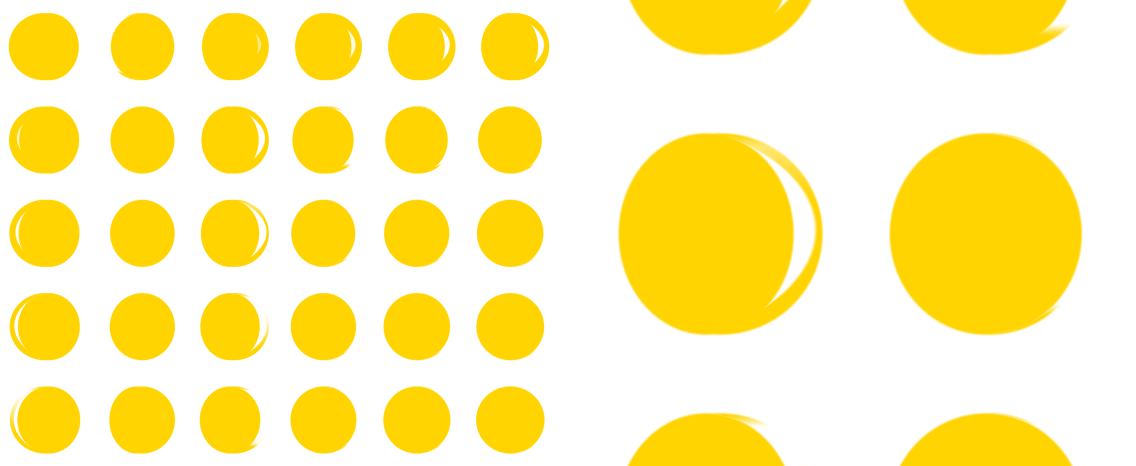
Left: the whole. Right: its middle third, enlarged.
Write a Shadertoy shader that draws this pattern.

```glsl
// A 6 x 5 grid of yellow discs on white. Each disc is a core ellipse inside a
// larger one; a crescent opens between the two, splits off the rim and fades
// it, leaving a reshaped disc. Column and row set how far this has gone.

#define COLUMNS 6.0
#define CELL 128.0
#define HALF_HEIGHT 46.0
#define CRESCENT_REACH 38.0
#define CRESCENT_LIFT 4.0
#define EDGE_SOFTNESS 0.8
#define CRESCENT_SOFTNESS 1.2
#define DISC_COLOR vec3(1.0, 0.83, 0.0)
#define PAPER_COLOR vec3(1.0)

// Extents are measured from the cell centre, towards the crescent side.
struct Disc {
    float side;   // +1 crescent on the right, -1 on the left
    float far;    // extent away from the crescent
    float core;   // extent of the core towards the crescent
    float outer;  // extent of the rim
    float stage;  // 0 whole, 1 crescent fully open, above 1 rim fading
};

Disc discAt(float column, float row) {
    // Left rim peels away down the first column
    if (column < 0.5)
        return Disc(-1.0, 44.0 + 0.5 * row, 37.0 + 0.8 * row, 52.0 - 0.4 * row,
                    row < 0.5 ? 0.0 : 0.24 + 0.21 * row);
    // Left rim gone; a right crescent begins in the last row
    if (column < 1.5) {
        if (row > 3.5) return Disc(1.0, 42.0, 33.0, 48.0, 0.2);
        float core = 40.0 + 0.5 * row;
        return Disc(-1.0, 47.0 + 0.3 * row, core, core + 6.0 / (1.0 + 3.0 * row), 1.6);
    }
    // Right rim peels away down the third column
    if (column < 2.5)
        return Disc(1.0, 43.0 + 0.75 * row, 34.0 + 0.75 * row, 48.7,
                    row < 0.5 ? 0.35 : 0.6 + 0.18 * row);
    // Remaining columns: open crescent on top, then discs growing round again
    float later = column - 3.0;
    if (row < 0.5)
        return Disc(1.0, 43.3 + 0.4 * later, 34.0, 48.3 + 0.4 * later, 0.5 + 0.09 * later);
    float age = later + 4.2 * (1.0 - exp(-0.75 * (row - 1.0)));
    float core = 37.0 + age;
    return Disc(1.0, 47.0 + 0.7 * age, core, core + 11.0 / (1.0 + age), 1.6);
}

// Approximate signed distance to an ellipse spanning -left to right
float ellipseDistance(vec2 p, float left, float right) {
    vec2 radii = vec2(0.5 * (left + right), HALF_HEIGHT);
    vec2 q = (p - vec2(0.5 * (right - left), 0.0)) / radii;
    float k = length(q);
    return k * (k - 1.0) / max(length(q / radii), 1e-4);
}

float coverage(float dist, float blur) {
    return 1.0 - smoothstep(-blur, blur, dist);
}

float discCoverage(vec2 p, Disc disc, float pixel) {
    p.x *= disc.side;
    float blur = max(EDGE_SOFTNESS, 0.75 * pixel);
    float core = coverage(ellipseDistance(p, disc.far, disc.core), blur);
    float rim = coverage(ellipseDistance(p, disc.far, disc.outer), blur);

    // Crescent: a tapering band just outside the core's edge
    float opened = min(disc.stage, 1.0);
    float height = p.y - CRESCENT_LIFT;
    float taper = height / max(CRESCENT_REACH * opened, 1.0);
    float share = disc.side < 0.0 ? 0.5 : 0.8;
    float width = share * opened * (disc.outer - disc.core) * (1.0 - taper * taper);
    float coreCentre = 0.5 * (disc.core - disc.far);
    float coreRadius = 0.5 * (disc.core + disc.far);
    float arc = sqrt(max(1.0 - p.y * p.y / (HALF_HEIGHT * HALF_HEIGHT), 0.0));
    float beyond = p.x - coreCentre - coreRadius * arc;
    float gap = coverage(beyond - width, max(CRESCENT_SOFTNESS, 0.75 * pixel));
    gap *= smoothstep(0.1, 0.6, disc.stage);

    // Detached rim fades from the top down, keeping soft tips on the core
    float fade = 1.0 - smoothstep(1.0, 1.25, disc.stage + 0.004 * p.y);
    float tips = smoothstep(CRESCENT_REACH - 3.0, CRESCENT_REACH + 4.0, abs(height));
    rim *= (1.0 - gap) * mix(fade, 1.0, tips);
    return max(core, rim);
}

void mainImage(out vec4 fragColor, in vec2 fragCoord) {
    // Square cells counted from the upper left
    float scale = COLUMNS / iResolution.x;
    vec2 grid = vec2(fragCoord.x, iResolution.y - fragCoord.y) * scale;
    vec2 cell = floor(grid);
    vec2 p = (fract(grid) - 0.5) * vec2(CELL, -CELL);

    float ink = discCoverage(p, discAt(cell.x, cell.y), CELL * scale);
    fragColor = vec4(mix(PAPER_COLOR, DISC_COLOR, ink), 1.0);
}
```
